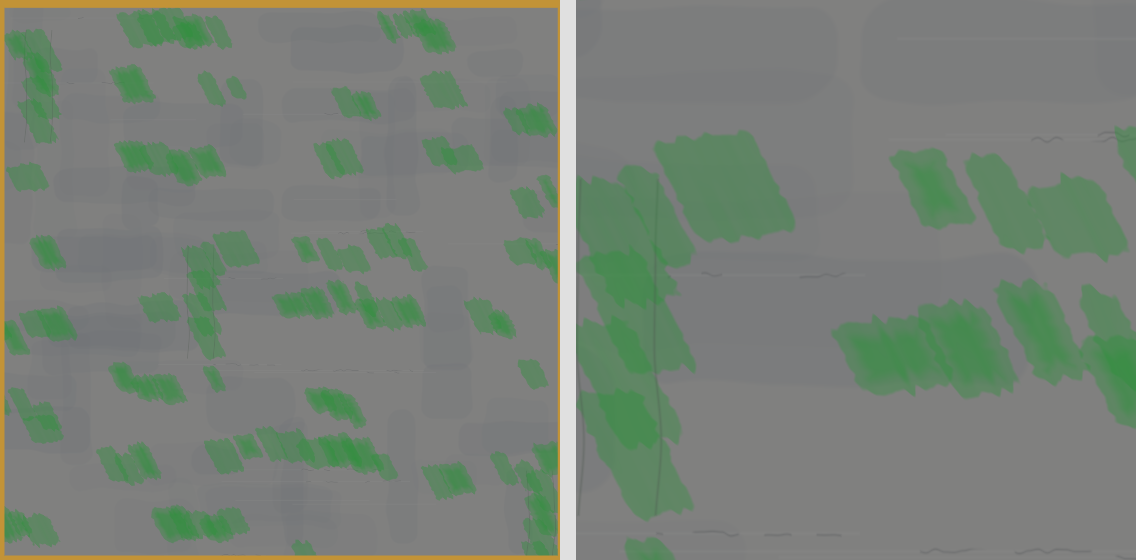
Left: the whole. Right: its middle third, enlarged.
A Shadertoy shader for this texture:

```glsl
// Slanted green brush dabs scattered on a washed grey canvas with a thin ochre border.

float hash(vec2 p) {
    vec3 q = fract(p.xyx * vec3(0.1031, 0.1030, 0.0973));
    q += dot(q, q.yzx + 33.33);
    return fract((q.x + q.y) * q.z);
}

float noise(vec2 p) {
    vec2 i = floor(p), f = fract(p);
    f *= f * (3.0 - 2.0 * f);
    return mix(mix(hash(i), hash(i + vec2(1, 0)), f.x),
               mix(hash(i + vec2(0, 1)), hash(i + vec2(1, 1)), f.x), f.y);
}

float roundBox(vec2 p, vec2 halfSize, float radius) {
    vec2 b = abs(p) - halfSize + radius;
    return length(max(b, 0.0)) + min(max(b.x, b.y), 0.0) - radius;
}

float fill(float d, float soft) {
    return 1.0 - smoothstep(-soft, soft, d);
}

// Broad, translucent, bluish grey strokes laid over each other
vec3 greyWash(vec2 p, float soft) {
    vec3 col = vec3(0.502, 0.502, 0.498);
    vec2 wobble = 0.012 * vec2(noise(p * 22.0), noise(p * 22.0 + 40.0));
    for (int i = 0; i < 76; i++) {
        float k = float(i) + 1.0;
        vec2 center = vec2(hash(vec2(k, 3.1)), hash(vec2(k, 7.7)));
        vec2 size = vec2(mix(0.035, 0.13, hash(vec2(k, 11.3))),
                         mix(0.022, 0.048, hash(vec2(k, 17.9))));
        if (hash(vec2(k, 23.0)) > 0.55) size = size.yx;
        float d = roundBox(p + wobble - center, size, 0.02);
        float alpha = mix(0.08, 0.25, hash(vec2(k, 29.0)));
        col = mix(col, vec3(0.425, 0.44, 0.46), alpha * fill(d, soft * 1.5));
    }
    return col;
}

// Faint horizontal scratches, some with a broken dark scribble
vec3 scratches(vec3 col, vec2 p, float soft) {
    for (int i = 0; i < 18; i++) {
        float k = float(i) + 60.0;
        vec2 q = p - vec2(hash(vec2(k, 2.0)), hash(vec2(k, 5.0)));
        float len = mix(0.06, 0.2, hash(vec2(k, 9.0)));
        float line = fill(roundBox(q, vec2(len, 0.0006), 0.0), soft);
        col = mix(col, vec3(0.55), 0.3 * line);
        float wave = 0.003 * (noise(vec2(q.x * 180.0, k)) - 0.5);
        float dashes = smoothstep(0.5, 0.6, noise(vec2(q.x * 65.0, k + 9.0)));
        float scribble = fill(roundBox(q - vec2(len * 0.4, wave), vec2(len * 0.5, 0.0005), 0.0), soft);
        col = mix(col, vec3(0.33, 0.34, 0.35), 0.4 * scribble * dashes * step(0.4, hash(vec2(k, 13.0))));
    }
    return col;
}

// Coverage of one leaning dab with a toothed rim; seed varies the rim
float dab(vec2 q, vec2 size, float seed, float soft) {
    q.x += 0.5 * q.y;
    q.y -= 0.12 * q.x;
    size.y += 0.009 * (noise(vec2(q.x * 230.0, seed)) - 0.5);
    size.x += 0.004 * (noise(vec2(q.y * 260.0, seed + 5.0)) - 0.5);
    float d = roundBox(q, size, 0.009);
    float hatch = 0.92 + 0.16 * noise(vec2(q.x * 210.0, q.y * 25.0 + seed));
    float core = step(0.5, fract(seed * 7.31)) * smoothstep(0.004, 0.014, -d);
    return fill(d, soft) * hatch * (0.39 + 0.25 * core);
}

// Clusters of overlapping dabs, one per cell of a loose grid
vec3 greenDabs(vec3 col, vec2 p, float soft) {
    vec2 grid = vec2(6.0, 8.0);
    vec2 home = floor(p * grid);
    for (int j = 0; j < 9; j++) {
        vec2 id = home + vec2(j % 3, j / 3) - 1.0;
        bool outside = any(lessThan(id, vec2(0))) || any(greaterThanEqual(id, grid));
        if (outside || hash(id + 31.7) > 0.88) continue;
        vec2 jitter = vec2(hash(id + 4.3), hash(id + 8.9)) - 0.5;
        vec2 center = (id + 0.5 + 0.7 * jitter) / grid;
        bool tall = hash(id + 52.1) < 0.09;
        float count = tall ? 4.0 : 1.0 + floor(3.7 * hash(id + 15.2));
        float pace = mix(0.025, 0.046, hash(id + 71.0));
        for (int i = 0; i < 4; i++) {
            float k = float(i);
            if (k >= count) break;
            vec2 key = id * 5.0 + vec2(k * 1.7, k * 3.1 + 90.0);
            float along = k - 0.5 * (count - 1.0);
            vec2 offset = vec2(along * pace, 0.034 * (hash(key) - 0.5));
            vec2 size = vec2(mix(0.012, 0.032, hash(key + 2.0)), mix(0.021, 0.031, hash(key + 6.0)));
            if (tall) {
                offset = vec2(0.012 * (hash(key) - 0.5), along * 0.042);
                size = vec2(0.021, 0.036);
            }
            float alpha = dab(p - center - offset, size, hash(key + 12.0) * 40.0, soft);
            col = mix(col, vec3(0.165, 0.565, 0.22), alpha);
        }
        // Fine dark hairs beside the tall strokes
        if (tall) {
            vec2 q = p - center;
            q.x = abs(q.x + 0.008 * noise(vec2(q.y * 18.0, id.x))) - 0.023;
            col = mix(col, vec3(0.3, 0.34, 0.31), 0.4 * fill(roundBox(q, vec2(0.0005, 0.1), 0.0), soft));
        }
    }
    return col;
}

void mainImage(out vec4 fragColor, in vec2 fragCoord) {
    vec2 p = fragCoord / iResolution.xy;
    float soft = max(0.0012, 0.75 / iResolution.y);

    vec3 col = greyWash(p, soft);
    col = scratches(col, p, soft);
    col = greenDabs(col, p, soft);

    // Uneven ochre border, thickest at the top
    vec2 inset = min(p - vec2(0.008, 0.008), vec2(0.996, 0.986) - p);
    col = mix(col, vec3(0.76, 0.575, 0.215), fill(min(inset.x, inset.y), soft));
    fragColor = vec4(col, 1.0);
}
```
